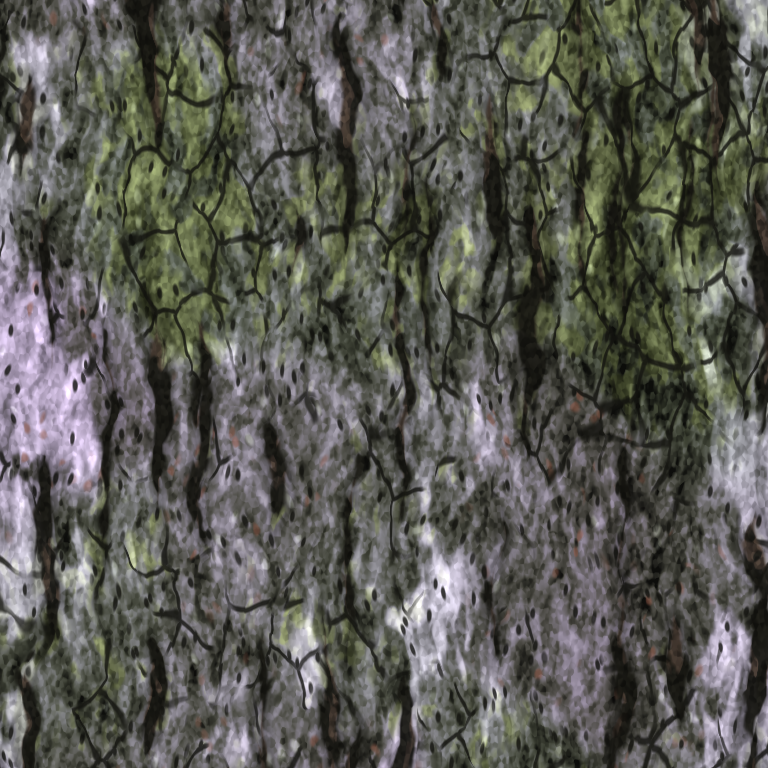
Give the GLSL for this texture, as a Shadertoy shader.

```glsl
// Weathered tree bark: grey-green plates split by upright fissures and thin cracks.
// Stretched cellular noise gives plates, streaks and grain; a jittered grid of
// tapered slots gives the fissures; lilac lichen, moss and rust lie on top.

vec3 hash(vec2 p) {
    vec3 q = fract(p.xyx * vec3(0.1031, 0.1030, 0.0973));
    q += dot(q, q.yxz + 33.33);
    return fract((q.xxy + q.yzz) * q.zyx);
}

// x: distance to nearest seed, y: gap to the second, z: blended random tone
vec3 cells(vec2 p) {
    vec2 id = floor(p), f = p - id, tone = vec2(0.0);
    float near = 8.0, next = 8.0;
    for (int j = -1; j <= 1; j++)
    for (int i = -1; i <= 1; i++) {
        vec2 o = vec2(i, j);
        vec3 h = hash(id + o);
        float d = length(o + h.xy - f);
        tone += exp(-7.0 * d * d) * vec2(h.z, 1.0);
        next = min(next, max(near, d));
        near = min(near, d);
    }
    return vec3(near, next - near, tone.x / tone.y);
}

// Layered sines that bend the upright features
vec2 bend(vec2 p) {
    return vec2(sin(p.y * 17.0 + 3.0 * sin(p.x * 9.0)) * 0.006
              + sin(p.y * 53.0 + p.x * 31.0) * 0.0025
              + sin(p.y * 127.0 - p.x * 70.0) * 0.001,
                sin(p.x * 41.0 + 2.0 * sin(p.y * 13.0)) * 0.008
              + sin(p.x * 113.0 + p.y * 19.0) * 0.003);
}

// Signed distance to the closest tapered fissure
float fissures(vec2 p) {
    vec2 grid = vec2(13.0, 4.0), id = floor(p * grid);
    float dist = 1.0;
    for (int j = -1; j <= 1; j++)
    for (int i = -1; i <= 1; i++) {
        vec2 cell = id + vec2(i, j);
        vec3 h = hash(cell + 71.0), k = hash(cell + 137.0);
        vec2 q = p - (cell + h.xy) / grid;
        float reach = abs(q.y) / mix(0.06, 0.17, h.z);
        float halfWidth = mix(0.003, 0.016, k.x * k.x) * (1.0 - reach * reach);
        float slot = abs(q.x + 0.004 * sin(q.y * 40.0 + k.z * 6.3)) - halfWidth;
        slot += 0.03 * max(reach - 1.0, 0.0);
        if (k.y < 0.8) dist = min(dist, slot);
    }
    return dist;
}

void mainImage(out vec4 fragColor, in vec2 fragCoord) {
    vec2 uv = fragCoord / iResolution.y;
    vec2 p = uv + bend(uv);

    // Tones from broad plates down to grain
    float broad = cells(p * vec2(6.0, 3.0) + 5.0).z - 0.5;
    float plate = cells(p * vec2(19.0, 8.0) + 23.0).z - 0.5;
    float flake = cells(p * vec2(46.0, 27.0) + 41.0).z - 0.5;
    float streak = cells(p * vec2(95.0, 24.0) + 67.0).z - 0.5;
    float fine = cells(p * vec2(130.0, 65.0) + 11.0).z - 0.5;
    float grain = cells(uv * vec2(210.0, 150.0) + 89.0).z - 0.5;

    float light = 0.385 + 0.14 * broad + 0.22 * plate + 0.19 * flake
                + 0.25 * streak + 0.23 * fine + 0.20 * grain;

    // Pale lichen, thickest along both sides
    float side = smoothstep(0.28, 0.5, abs(uv.x - 0.5));
    float lichen = smoothstep(0.22, 0.42, 0.36 * side + 0.5 * broad
                 + 0.45 * plate + 0.22 * flake + 0.15 * streak);
    light += 0.22 * lichen;

    // Colour: olive in the dark, neutral between, lilac in the light
    vec3 tint = mix(vec3(1.0, 1.03, 0.86), vec3(1.0, 0.985, 1.045),
                    smoothstep(0.18, 0.56, light));
    tint = mix(tint, vec3(1.01, 0.97, 1.08), 0.6 * lichen);
    float hue = cells(p * vec2(5.0, 3.5) + 151.0).z - 0.5;
    tint *= 1.0 + hue * vec3(-0.10, 0.05, -0.14);
    vec3 color = max(light, 0.05) * tint;

    // Moss clings to fissure rims and damp patches
    float slot = fissures(p) + 0.007 * flake + 0.007 * streak + 0.004 * fine;
    float rim = smoothstep(0.016, 0.002, slot);
    float moss = smoothstep(0.12, 0.4, 0.7 * hue + 0.5 * flake + 0.3 * fine + 0.16 * rim);
    color = mix(color, vec3(0.83, 0.92, 0.42) * light, 0.6 * moss * (1.0 - 0.7 * lichen));

    // Rare rust and pale chips
    vec3 chip = cells(p * vec2(62.0, 38.0) + 211.0);
    float chipShape = smoothstep(0.45, 0.15, chip.x);
    float rust = chipShape * smoothstep(0.80, 0.92, chip.z) * smoothstep(0.0, 0.2, -hue);
    color = mix(color, vec3(0.56, 0.34, 0.27), 0.55 * rust);
    color += 0.22 * chipShape * smoothstep(0.12, 0.04, chip.z) * vec3(0.95, 1.0, 0.92);

    // Thin broken cracks around the plates, and short pits
    vec2 jag = 0.004 * vec2(flake + fine, streak + flake);
    float gap = cells((p + jag) * vec2(17.0, 10.0) + 31.0).y;
    float broken = smoothstep(-0.08, 0.14, flake * 0.5 - plate * 0.5 + hue * 0.4);
    float crack = smoothstep(0.10, 0.025, gap) * broken;
    vec3 pit = cells(p * vec2(58.0, 22.0) + 301.0);
    crack = max(crack, smoothstep(0.24, 0.10, pit.x) * smoothstep(0.5, 0.75, pit.z));
    color = mix(color, vec3(0.075, 0.075, 0.06), 0.82 * crack);

    // Fissures: shaded rim, dark core, brown fibres inside
    color *= 1.0 - 0.22 * rim;
    float core = smoothstep(0.003, -0.003, slot);
    float fibre = smoothstep(0.08, 0.35, streak + 0.5 * fine);
    vec3 depth = mix(vec3(0.085, 0.083, 0.065), vec3(0.29, 0.23, 0.19), 0.7 * fibre);
    color = mix(color, depth * (1.0 + 0.7 * grain), 0.92 * core);

    fragColor = vec4(clamp(color, 0.0, 1.0), 1.0);
}
```
